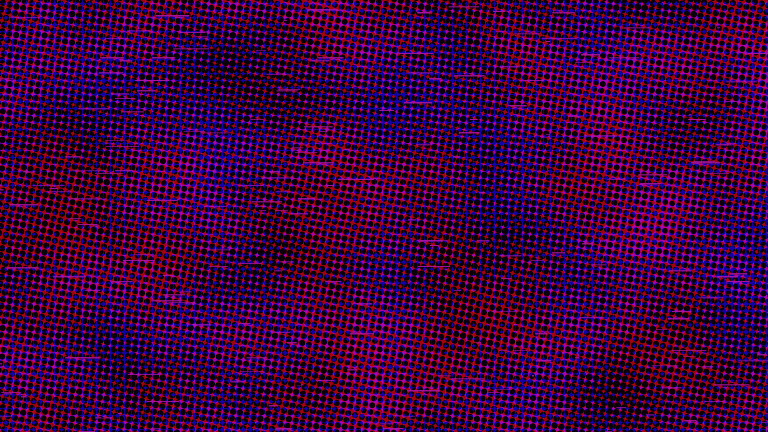
Give the GLSL for this pattern, as a Shadertoy shader.

```glsl
// Two overlaid halftone screens of dark dots: blue gaps on an upright grid,
// red gaps on a tilted grid. Slow gradient noise varies the dot size, and
// short magenta scratches are scattered along thin horizontal rows.

#define ROWS 61.875                // dot rows down the canvas, 110 across at 16:9
#define TILT 0.2618                // red screen angle, radians
#define DOT_RADIUS 0.465           // in cells
#define TONE_SWING 0.12            // dot size variation
#define BLUE_PHASE vec2(0.17, -0.33)
#define SCRATCH_ROWS 288.0
#define SCRATCH_COLUMNS 10.0       // slots per canvas height
#define SCRATCH_DENSITY 0.035
#define PAPER vec3(0.035, 0.010, 0.035)
#define RED_INK vec3(0.61, 0.0, 0.02)
#define BLUE_INK vec3(0.03, 0.0, 0.63)
#define SCRATCH_INK vec3(0.66, 0.08, 0.62)

float hash(vec2 p) {
    vec3 q = fract(vec3(p.xyx) * 0.1031);
    q += dot(q, q.yzx + 33.33);
    return fract((q.x + q.y) * q.z);
}

vec2 gradientAt(vec2 cell) {
    float angle = 6.2832 * hash(cell);
    return vec2(cos(angle), sin(angle));
}

float gradientNoise(vec2 p) {
    vec2 i = floor(p), f = fract(p);
    vec2 u = f * f * f * (f * (f * 6.0 - 15.0) + 10.0);
    vec2 e = vec2(1.0, 0.0);
    float a = dot(gradientAt(i), f);
    float b = dot(gradientAt(i + e.xy), f - e.xy);
    float c = dot(gradientAt(i + e.yx), f - e.yx);
    float d = dot(gradientAt(i + e.xx), f - e.xx);
    return mix(mix(a, b, u.x), mix(c, d, u.x), u.y);
}

// Two octaves of slow tone variation.
float tone(vec2 p) {
    return gradientNoise(p) + 0.5 * gradientNoise(p * 2.3 + 7.0);
}

mat2 rotation(float angle) {
    float c = cos(angle), s = sin(angle);
    return mat2(c, s, -s, c);
}

// Light left between the round dots of one screen.
float screenGap(vec2 cells, float radius, float pixel) {
    float d = length(fract(cells) - 0.5) - radius;
    float soft = 0.5 * pixel;
    return smoothstep(-soft, soft, d);
}

// One possible scratch per slot, with random start, length and strength.
float scratches(vec2 p, float pixel) {
    vec2 q = p * vec2(SCRATCH_COLUMNS, SCRATCH_ROWS);
    float row = floor(q.y);
    q.x += hash(vec2(row, 3.0));
    vec2 slot = vec2(floor(q.x), row);
    float density = SCRATCH_DENSITY * (1.0 + 2.5 * tone(p * 5.0 + 40.0));
    float present = step(hash(slot + 11.0), density);
    float size = mix(0.2, 0.85, hash(slot + 23.0));
    float start = (1.0 - size) * hash(slot + 37.0);
    float x = fract(q.x), soft = pixel * SCRATCH_COLUMNS;
    float along = smoothstep(start, start + soft, x)
                * (1.0 - smoothstep(start + size - soft, start + size, x));
    float edge = 0.5 * pixel * SCRATCH_ROWS;
    float across = 1.0 - smoothstep(0.5 - edge, 0.5 + edge, abs(fract(q.y) - 0.5));
    return present * along * across * mix(0.5, 1.0, hash(slot + 53.0));
}

void mainImage(out vec4 fragColor, in vec2 fragCoord) {
    vec2 p = fragCoord / iResolution.y;
    float pixel = 1.0 / iResolution.y;

    // Each screen has its own slow change in dot size.
    float redRadius = DOT_RADIUS - TONE_SWING * tone(p * 3.2);
    float blueRadius = DOT_RADIUS - TONE_SWING * tone(p * 3.2 + 19.0);

    vec2 cells = p * ROWS;
    float red = screenGap(rotation(TILT) * cells, redRadius, pixel * ROWS);
    float blue = screenGap(cells + BLUE_PHASE, blueRadius, pixel * ROWS);

    // Inks add as light; scratches lie on top.
    vec3 color = PAPER + RED_INK * red + BLUE_INK * blue;
    color = mix(color, max(color, SCRATCH_INK), scratches(p, pixel));
    fragColor = vec4(color, 1.0);
}
```
